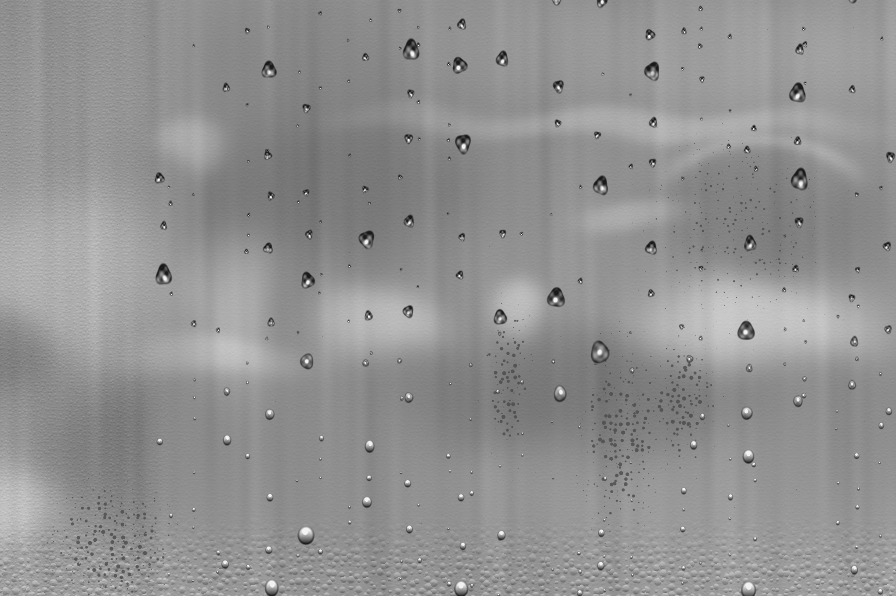
Reproduce this texture procedurally as a WebGL 2 fragment shader.

```glsl
#version 300 es
precision highp float;
// Rain drops and condensation on a misted window, in greys.
// A soft-focus backdrop of blurred spots and layered sines lies behind
// cellular beads, dark speck clusters and drops hung in loose columns.

uniform vec2 u_resolution;
out vec4 fragColor;

const float BASE_GREY = 0.562;
const float STREAK_AMOUNT = 0.016;
const float BEAD_SCALE = 165.0;
const float BOTTOM_BEAD_SCALE = 78.0;
const float SPECK_SCALE = 105.0;
const float SPECK_GREY = 0.29;
const float DROP_START_X = 0.25;
const vec2 BIG_CELL = vec2(0.081, 0.073);
const vec2 SMALL_CELL = vec2(0.043, 0.031);
const vec2 BIG_RADIUS = vec2(0.0055, 0.0165);
const vec2 SMALL_RADIUS = vec2(0.0018, 0.0050);

float hash(vec2 p) {
    vec3 q = fract(p.xyx * vec3(0.1031, 0.1030, 0.0973));
    q += dot(q, q.yzx + 33.33);
    return fract((q.x + q.y) * q.z);
}

// Offset to the nearest scattered point (xy) and its random id (z)
vec3 cellular(vec2 p) {
    vec2 cell = floor(p);
    vec3 nearest = vec3(9.0);
    for (int j = -1; j <= 1; j++)
    for (int i = -1; i <= 1; i++) {
        vec2 id = cell + vec2(i, j);
        vec2 point = id + 0.15 + 0.7 * vec2(hash(id + 7.3), hash(id + 51.7));
        vec2 delta = p - point;
        if (dot(delta, delta) < dot(nearest.xy, nearest.xy))
            nearest = vec3(delta, hash(id + 93.1));
    }
    return nearest;
}

// Blurred elliptical spot, 1 at the centre
float spot(vec2 p, float x, float y, float rx, float ry) {
    float d = length((p - vec2(x, y)) / vec2(rx, ry));
    return exp(-d * d * d);
}

float backdrop(vec2 p) {
    vec2 w = p + 0.010 * vec2(sin(p.y * 23.0 + 3.0 * sin(p.x * 9.0)),
                              sin(p.x * 19.0 + 2.0 * sin(p.y * 13.0)));
    float g = BASE_GREY + 0.022 * sin(w.x * 5.0 + 2.0 * sin(w.y * 4.0) + 1.0);
    g += 0.05 * smoothstep(0.35, 0.0, p.y) * 0.6;
    // Light shapes
    g += 0.13 * spot(w, 0.12, 0.53, 0.20, 0.15) + 0.14 * spot(w, 0.00, 0.16, 0.09, 0.07);
    g += 0.13 * spot(w, 0.39, 0.47, 0.07, 0.13) + 0.10 * spot(w, 0.36, 0.40, 0.15, 0.035);
    g += 0.17 * spot(w, 0.64, 0.46, 0.10, 0.065) + 0.17 * spot(w, 0.88, 0.48, 0.045, 0.045);
    g += 0.21 * spot(w, 1.28, 0.46, 0.21, 0.075) + 0.11 * spot(w, 1.06, 0.64, 0.09, 0.028);
    g += 0.11 * spot(w, 1.10, 0.79, 0.32, 0.025) + 0.12 * spot(w, 0.32, 0.755, 0.05, 0.04);
    g += 0.05 * spot(w, 0.70, 0.80, 0.14, 0.025) + 0.06 * spot(w, 1.15, 0.92, 0.45, 0.10);
    // Dark shapes
    g -= 0.11 * spot(w, 0.96, 0.34, 0.28, 0.11) + 0.11 * spot(w, 0.00, 0.41, 0.09, 0.08);
    g -= 0.07 * spot(w, 0.53, 0.68, 0.27, 0.12) + 0.08 * spot(w, 1.27, 0.64, 0.19, 0.11);
    g -= 0.07 * spot(w, 0.18, 0.24, 0.09, 0.16) + 0.05 * spot(w, 0.49, 0.90, 0.20, 0.15);
    // Pale arch
    float arch = (length((p - vec2(1.28, 0.665)) / vec2(0.165, 0.10)) - 1.0) / 0.13;
    g += 0.09 * exp(-arch * arch) * smoothstep(0.67, 0.74, p.y);
    // Vertical run marks
    float sway = 0.7 * sin(p.y * 5.0);
    float runs = sin(p.x * 47.0 + sway) + 0.7 * sin(p.x * 113.0 + sway + 2.0) + 0.5 * sin(p.x * 211.0 - sway);
    return g + STREAK_AMOUNT * runs * (0.6 + 0.4 * sin(p.y * 6.0 + p.x * 31.0));
}

// Beads lit from above, signed shading
float beads(vec2 p, float scale) {
    vec3 c = cellular(p * scale);
    float r = mix(0.22, 0.55, c.z);
    return c.y / r * (1.0 - smoothstep(r * 0.7, r * 1.2, length(c.xy)));
}

// Paints one layer of drops aligned in jittered columns
float addDrops(float grey, vec2 p, vec2 cell, vec2 radii, float density, float seed, float px) {
    float column = floor(p.x / cell.x);
    float shift = hash(vec2(column, seed));
    float row = floor(p.y / cell.y + shift);
    vec2 id = vec2(column, row) + seed;
    float size = hash(id + 17.0), kind = hash(id + 41.0);
    vec2 place = vec2(0.32 + 0.36 * hash(vec2(column, seed + 5.0)) + 0.10 * (kind - 0.5),
                      0.35 + 0.30 * hash(id + 63.0));
    vec2 center = (vec2(column, row - shift) + place) * cell;
    float r = mix(radii.x, radii.y, size * size * size);
    vec2 q = (p - center) / (r * vec2(0.92, 1.0 + 0.25 * kind));
    float angle = atan(q.y, q.x);
    float upper = smoothstep(0.22, 0.55, p.y);
    float d = length(q) / (1.0 + 0.13 * upper * sin(angle * 3.0 + kind * 30.0));
    float present = step(hash(id + 87.0), density) * step(DROP_START_X, center.x);
    float mask = present * (1.0 - smoothstep(-px, px, (d - 1.0) * r));
    // Lower drops catch light on top; upper ones are dark and faceted
    float facets = sin(q.x * 5.0 + kind * 40.0) * sin(q.y * 5.0 + size * 25.0);
    float tone = mix(0.66 + 0.55 * q.y, 0.35 - 0.28 * q.y + 0.26 * facets, upper);
    tone *= 1.0 - 0.55 * smoothstep(0.65, 1.0, d);
    vec2 glint = q - vec2(0.3 * (kind - 0.5), mix(0.35, -0.25, upper));
    tone += 0.55 * (1.0 - smoothstep(0.08, 0.42, length(glint)));
    return mix(grey, clamp(tone, 0.10, 0.95), mask);
}

void main() {
    vec2 p = gl_FragCoord.xy / u_resolution.y;
    float px = 1.0 / u_resolution.y;
    float grey = backdrop(p);

    // Condensation, heavier at the left and along the bottom
    float left = 1.0 - smoothstep(0.18, 0.34, p.x);
    float bottom = 1.0 - smoothstep(0.02, 0.15, p.y);
    grey += (0.025 + 0.045 * left + 0.03 * bottom) * beads(p, BEAD_SCALE);
    grey += 0.20 * bottom * beads(p + 3.7, BOTTOM_BEAD_SCALE);

    // Clusters of dark specks
    float cluster = spot(p, 0.85, 0.36, 0.035, 0.12) + spot(p, 1.04, 0.27, 0.06, 0.15)
                  + spot(p, 1.15, 0.32, 0.05, 0.10) + spot(p, 0.19, 0.09, 0.10, 0.09)
                  + 0.5 * spot(p, 1.23, 0.62, 0.15, 0.14) + 0.04;
    vec3 speck = cellular(p * SPECK_SCALE);
    float speckRadius = 0.36 * smoothstep(0.0, 1.0, cluster * 0.85 - speck.z + 0.15);
    float soft = px * SPECK_SCALE;
    float dark = (1.0 - smoothstep(-0.5 * soft, 0.5 * soft, length(speck.xy) - speckRadius)) * step(0.03, speckRadius);
    grey = mix(grey, SPECK_GREY, 0.8 * dark);

    // Hanging drops
    grey = addDrops(grey, p, SMALL_CELL, SMALL_RADIUS, mix(0.36, 0.16, smoothstep(0.0, 0.5, p.y)), 11.0, px);
    grey = addDrops(grey, p, BIG_CELL, BIG_RADIUS, 0.48, 29.0, px);
    fragColor = vec4(vec3(clamp(grey, 0.0, 1.0)), 1.0);
}
```
